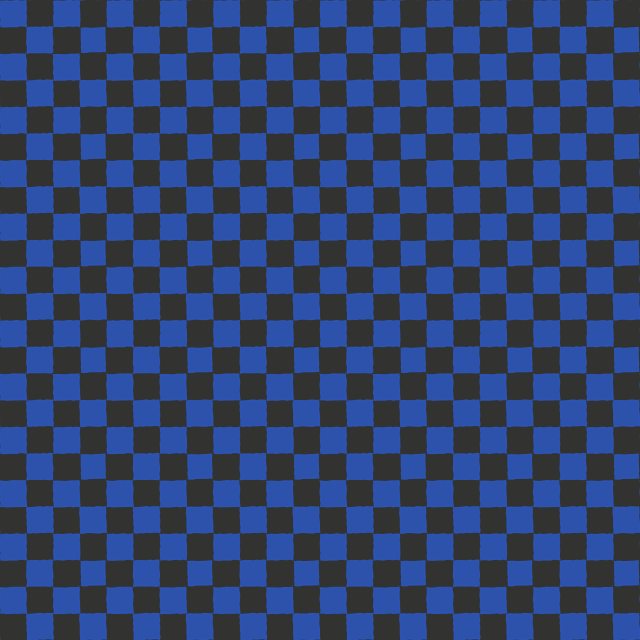
Reproduce this pattern procedurally as a Shadertoy shader.

```glsl
// Hand-cut blue and charcoal checkerboard, 24 by 24 squares, with slightly tilted wavy edges.

float hash(vec2 p) {
    return fract(sin(dot(p, vec2(127.1, 311.7))) * 43758.5453);
}

// Value noise that wraps after the given period.
float wrapNoise(vec2 p, float period) {
    vec2 i = floor(p), f = fract(p);
    f = f * f * (3.0 - 2.0 * f);
    vec2 a = mod(i, period), b = mod(i + 1.0, period);
    return mix(mix(hash(a), hash(vec2(b.x, a.y)), f.x),
               mix(hash(vec2(a.x, b.y)), hash(b), f.x), f.y);
}

// Signed distance to the blue square of one cell; the variation repeats every 4 cells.
float squareDistance(vec2 p, vec2 cell) {
    vec2 id = mod(cell, 4.0);
    vec2 q = p - cell - 0.5;

    // Small shift and tilt; even columns sit a little lower.
    q.x -= 0.016 * (hash(id + 3.0) - 0.5);
    q.y -= 0.012 * (hash(id + 7.0) - 0.5) - 0.016 * (1.0 - mod(id.x, 2.0));
    float tilt = 0.015 + 0.025 * hash(id + 11.0);
    q += tilt * vec2(q.y, -q.x);

    // One square in each group is cut smaller, the one two rows below leans left.
    float lastColumn = step(2.5, id.x);
    float smaller = lastColumn * step(1.5, id.y);
    q.x += 0.018 * (lastColumn - smaller);
    vec2 edge = abs(q) - (0.5 - 0.032 * smaller);
    return max(edge.x, edge.y);
}

void mainImage(out vec4 fragColor, in vec2 fragCoord) {
    vec2 p = fragCoord / iResolution.xy * 24.0;
    float pixel = 24.0 / iResolution.y;

    // Fine waviness of the cut edges.
    vec2 wavy = p + 0.032 * (vec2(wrapNoise(p * 8.0, 32.0),
                                  wrapNoise(p * 8.0 + 13.0, 32.0)) - 0.5);

    // Nearest blue square, including neighbours that overlap this cell.
    float d = 1.0;
    for (int y = -1; y <= 1; y++) {
        for (int x = -1; x <= 1; x++) {
            vec2 cell = floor(p) + vec2(x, y);
            if (mod(cell.x + cell.y, 2.0) > 0.5) d = min(d, squareDistance(wavy, cell));
        }
    }

    // Blue fill with a thin brighter rim on charcoal.
    float rim = smoothstep(-0.065, -0.035, d);
    vec3 blue = mix(vec3(0.175, 0.322, 0.67), vec3(0.17, 0.33, 0.71), rim);
    float coverage = clamp(0.5 - d / pixel, 0.0, 1.0);
    fragColor = vec4(mix(vec3(0.197, 0.197, 0.193), blue, coverage), 1.0);
}
```
